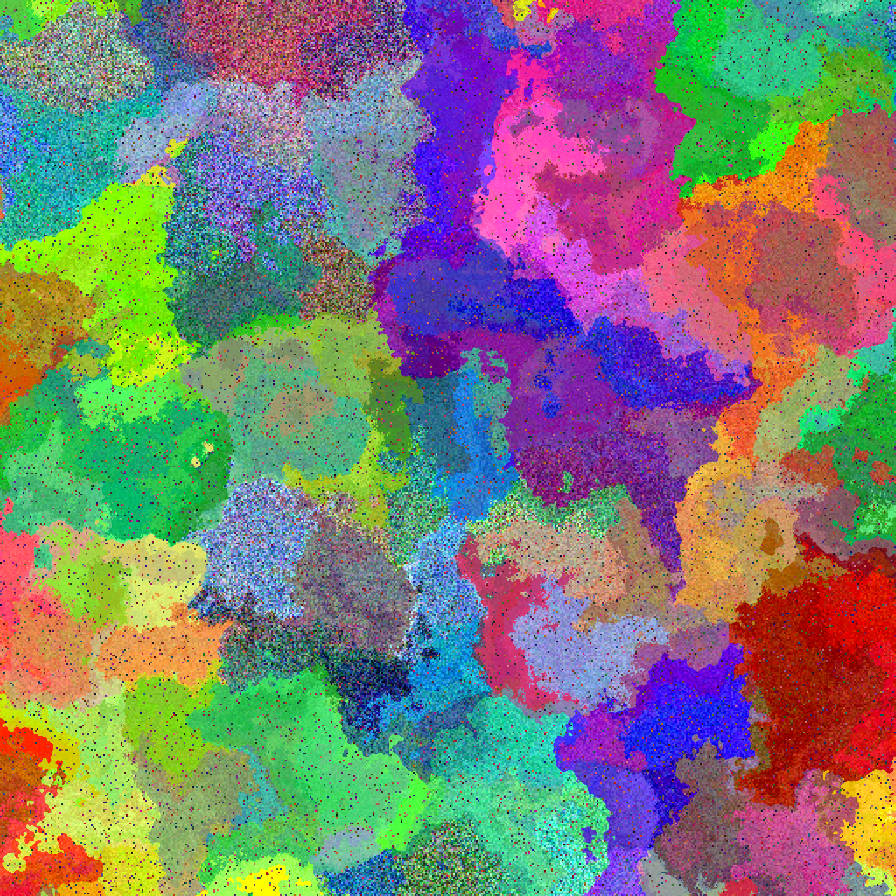
Reproduce this pattern procedurally as a Shadertoy shader.

```glsl
// Ragged patches of vivid colour, nested in three sizes and covered in fine grain.

const float REGION_SCALE = 5.0;    // large patches across the canvas
const float PATCH_SCALE  = 10.0;   // medium patches
const float BLOTCH_SCALE = 26.0;   // small patches
const float GRAIN_SCALE  = 512.0;  // grains across the canvas

const float REGION_SPREAD = 0.32;  // colour range between regions of one family
const float PATCH_SPREAD  = 0.42;
const float BLOTCH_SPREAD = 0.18;

const float JITTER       = 0.8;    // irregularity of the cell centres
const float EDGE_SHARP   = 2400.0; // crispness of the borders, per canvas
const float SCATTER      = 0.012;  // grain mixing across inner borders
const float WARP_FREQ    = 6.0;
const float WARP_AMOUNT  = 0.085;
const float WARP_GAIN    = 0.66;
const int   WARP_OCTAVES = 6;
const float SPECK_CHANCE = 0.05;

// Drift of the colour family over the region cells, and its disorder
const vec2  FAMILY_DRIFT    = vec2(0.2, 0.07);
const float FAMILY_START    = -0.10;
const float FAMILY_DISORDER = 0.30;

// Colour families in cyclic order: rgb, and graininess in w
const int FAMILIES = 6;
const vec4 FAMILY[FAMILIES] = vec4[](
    vec4(0.28, 0.76, 0.36, 0.16),  // green
    vec4(0.35, 0.57, 0.66, 0.58),  // blue and cyan
    vec4(0.40, 0.18, 0.78, 0.28),  // violet
    vec4(0.72, 0.25, 0.58, 0.20),  // magenta
    vec4(0.84, 0.37, 0.25, 0.20),  // orange
    vec4(0.78, 0.74, 0.24, 0.16)); // yellow
const float SHARE[FAMILIES] = float[](0.18, 0.22, 0.15, 0.17, 0.12, 0.16);

// Four random values in 0..1 for an integer cell and a seed
vec4 hash4(vec2 cell, int seed) {
    uvec4 v = uvec4(ivec4(ivec2(cell), seed, seed * 7 + 3));
    v = v * 1664525u + 1013904223u;
    v += v.yzxy * v.wxyz;
    v ^= v >> 16u;
    v += v.yzxy * v.wxyz;
    return vec4(v >> 8u) / 16777216.0;
}

// Projections of offset d on two random gradients of one lattice corner
vec2 cornerSlopes(vec2 corner, vec2 d, int seed) {
    vec2 angle = 6.2832 * hash4(corner, seed).xy;
    return d.x * cos(angle) + d.y * sin(angle);
}

// Two independent channels of gradient noise
vec2 gradientNoise(vec2 p, int seed) {
    vec2 i = floor(p), f = p - i;
    vec2 u = f * f * f * (f * (f * 6.0 - 15.0) + 10.0);
    vec2 e = vec2(1.0, 0.0);
    return mix(
        mix(cornerSlopes(i, f, seed), cornerSlopes(i + e, f - e, seed), u.x),
        mix(cornerSlopes(i + e.yx, f - e.yx, seed),
            cornerSlopes(i + 1.0, f - 1.0, seed), u.x), u.y);
}

// Fractal displacement that makes the borders ragged
vec2 raggedWarp(vec2 p) {
    vec2 sum = vec2(0.0);
    float amount = WARP_AMOUNT, freq = WARP_FREQ;
    for (int i = 0; i < WARP_OCTAVES; i++) {
        sum += amount * gradientNoise(p * freq + 0.37 * float(i), 20 + i);
        amount *= WARP_GAIN;
        freq *= 2.0;
    }
    return sum;
}

// Colour of a region; the drift runs through all families in each row
vec4 regionTone(vec2 cell, vec4 rnd) {
    float pick = fract(dot(cell, FAMILY_DRIFT) + FAMILY_START
                       + FAMILY_DISORDER * (rnd.w - 0.5));
    int k = 0;
    while (k < FAMILIES - 1 && pick > SHARE[k]) {
        pick -= SHARE[k];
        k++;
    }
    return FAMILY[k] + vec4((rnd.rgb - 0.5) * REGION_SPREAD, 0.0);
}

// Cellular patches with narrow smooth borders; seed 0 gives the regions
vec4 patches(vec2 p, float scale, int seed) {
    p *= scale;
    vec2 base = floor(p);
    vec4 sum = vec4(0.0);
    float total = 0.0, nearest = 9.0, sharp = EDGE_SHARP / scale;
    for (int y = -1; y <= 1; y++)
    for (int x = -1; x <= 1; x++) {
        vec2 cell = base + vec2(x, y);
        vec2 centre = cell + 0.5 + JITTER * (hash4(cell, seed + 1).xy - 0.5);
        float d = distance(p, centre), closest = min(d, nearest);
        // Weights stay relative to the closest centre so far
        float fade = exp(-sharp * (nearest - closest));
        float weight = exp(-sharp * (d - closest));
        vec4 rnd = hash4(cell, seed + 2);
        vec4 tone = seed == 0 ? regionTone(cell, rnd) : rnd - 0.5;
        sum = sum * fade + weight * tone;
        total = total * fade + weight;
        nearest = closest;
    }
    return sum / total;
}

void mainImage(out vec4 fragColor, in vec2 fragCoord) {
    vec2 p = fragCoord / iResolution.y;
    vec2 q = p + raggedWarp(p);
    vec2 grainCell = floor(p * GRAIN_SCALE);
    vec4 grain = hash4(grainCell, 12), speck = hash4(grainCell, 13);

    // Nested patches; the inner ones mingle grain by grain
    vec2 inner = q + SCATTER * (speck.xy - 0.5);
    vec4 region = patches(q, REGION_SCALE, 0);
    vec4 patchTone = patches(inner + 0.37, PATCH_SCALE, 4);
    vec4 blotch = patches(inner + 0.71, BLOTCH_SCALE, 8);
    vec3 color = region.rgb + patchTone.rgb * PATCH_SPREAD
               + blotch.rgb * BLOTCH_SPREAD;

    // Grain, half brightness and half hue
    float graininess = region.w * (1.0 + 1.3 * patchTone.w);
    color += (mix(grain.rgb, vec3(grain.w), 0.5) - 0.5) * graininess;

    // Sparse stray specks, mostly dark
    if (speck.w < SPECK_CHANCE) color = speck.rgb * vec3(0.9, 0.5, 0.6);

    fragColor = vec4(clamp(color, 0.0, 1.0), 1.0);
}
```
